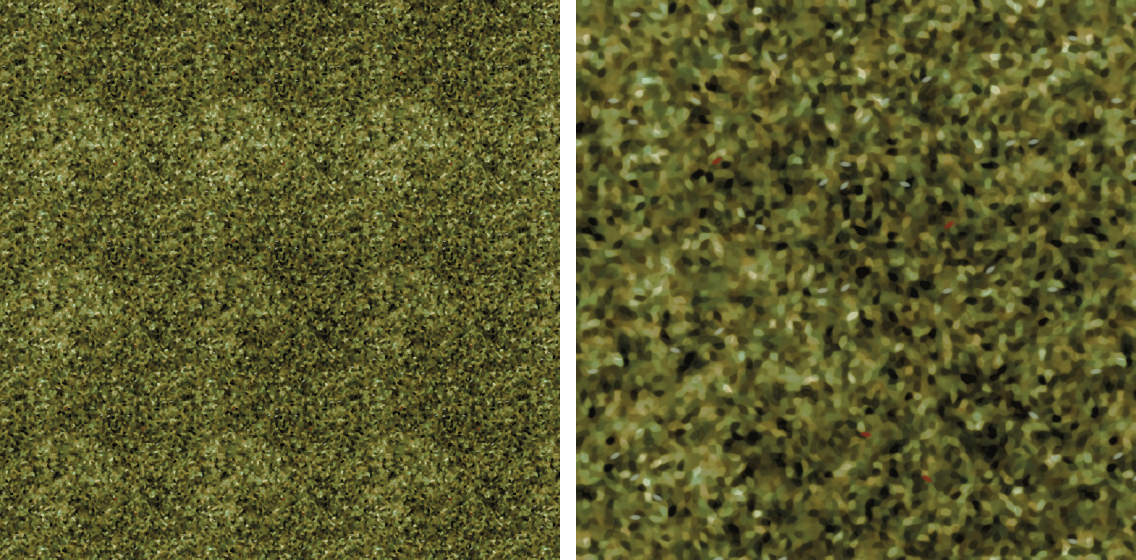
Left, the full canvas; right, a detail of the centre.
Give the GLSL for this texture, as a WebGL 1 fragment shader.

```glsl
precision highp float;
// Mossy turf: a repeating mat of fine olive blades under broad, uneven shading.

uniform vec2 u_resolution;

// Layout
const float REPEATS = 3.34;       // tiles across and down
const float FINE_CELLS = 64.0;    // blades per tile side
const float TUFT_CELLS = 36.0;
const float CLUMP_CELLS = 13.0;
const float PATCH_CELLS = 5.0;
const float FLECK_CELLS = 24.0;
const vec2 BLADE_SIZE = vec2(0.40, 0.23);   // spread along and across, in cells
const vec2 FLECK_SIZE = vec2(0.30, 0.14);

// Strength of each layer, in units of tone
const float FINE_GAIN = 0.92;
const float TUFT_GAIN = 0.42;
const float CLUMP_GAIN = 0.20;
const float PATCH_GAIN = 0.12;
const float LANDMARK_GAIN = 0.65;
const float SHADE_GAIN = 0.50;
const float TONE_BIAS = 0.03;
const float HUE_GAIN = 0.065;
const float PALE_SHARE = 0.06;
const float RED_SHARE = 0.005;

// Colours from shadow to straw
const vec3 GAP = vec3(0.05, 0.05, 0.04);
const vec3 SHADOW = vec3(0.15, 0.15, 0.09);
const vec3 DEEP_MOSS = vec3(0.25, 0.24, 0.12);
const vec3 MOSS = vec3(0.34, 0.34, 0.15);
const vec3 OLIVE = vec3(0.42, 0.42, 0.18);
const vec3 LIME = vec3(0.52, 0.53, 0.24);
const vec3 STRAW = vec3(0.55, 0.57, 0.35);
const vec3 TIP = vec3(0.76, 0.77, 0.60);
const vec3 PALE_FLECK = vec3(0.62, 0.67, 0.57);
const vec3 RED_FLECK = vec3(0.52, 0.17, 0.10);

vec4 hash4(vec2 p) {
  vec4 q = fract(p.xyxy * vec4(0.1031, 0.1030, 0.0973, 0.1099));
  q += dot(q, q.wzxy + 33.33);
  return fract((q.xxyz + q.yzzw) * q.zywx);
}

vec2 rotate(vec2 v, float angle) {
  float c = cos(angle), s = sin(angle);
  return vec2(c * v.x + s * v.y, c * v.y - s * v.x);
}

// Cellular blend of randomly turned blades: x is tone (unit spread), y is hue
vec2 blades(vec2 tile, float cells, float seed) {
  vec2 p = tile * cells, base = floor(p), sum = vec2(0.0);
  float power = 0.02;
  for (int j = -1; j <= 1; j++) {
    for (int i = -1; i <= 1; i++) {
      vec2 cell = base + vec2(float(i), float(j));
      vec2 id = mod(cell, cells) + seed;
      vec4 place = hash4(id), look = hash4(id + 71.7);
      vec2 d = rotate(p - cell - 0.2 - 0.6 * place.xy, 3.14159 * place.z);
      d /= BLADE_SIZE;
      float w = exp(-0.5 * dot(d, d));
      float tone = 2.0 * (look.x + look.y + look.z - 1.5);
      sum += w * vec2(tone, look.w - 0.5);
      power += w * w;
    }
  }
  return sum / sqrt(power);
}

// Soft round spot
float blob(vec2 d, vec2 radius) {
  d /= radius;
  return exp(-dot(d, d));
}

// Soft spot that wraps at the tile edges
float tileBlob(vec2 tile, vec2 centre, vec2 radius) {
  return blob(fract(tile - centre + 0.5) - 0.5, radius);
}

// A hollow, a dark streak and a pale patch in each tile
float landmarks(vec2 tile) {
  float tone = 0.7 * tileBlob(tile, vec2(0.33, 0.89), vec2(0.16, 0.12));
  tone -= tileBlob(tile, vec2(0.50, 0.46), vec2(0.10, 0.07));
  return tone - tileBlob(tile, vec2(0.78, 0.14), vec2(0.20, 0.018));
}

// Broad light and dark areas over the whole canvas, y measured downward
float broadShade(vec2 p) {
  float light = 0.65 * blob(p - vec2(0.45, 0.28), vec2(0.75, 0.11));
  light += 0.45 * blob(p - vec2(0.08, 0.56), vec2(0.16, 0.12));
  float dark = 0.70 * blob(p - vec2(0.56, 0.56), vec2(0.24, 0.13));
  dark += 0.55 * blob(p - vec2(1.0, 0.82), vec2(0.28, 0.24));
  dark += 0.50 * blob(p - vec2(0.70, 0.04), vec2(0.35, 0.10));
  dark += 0.35 * blob(p - vec2(0.0, 0.82), vec2(0.20, 0.12));
  return light - dark;
}

vec3 turfColour(float t) {
  vec3 c = mix(GAP, SHADOW, smoothstep(-2.4, -1.6, t));
  c = mix(c, DEEP_MOSS, smoothstep(-1.6, -0.8, t));
  c = mix(c, MOSS, smoothstep(-0.8, -0.1, t));
  c = mix(c, OLIVE, smoothstep(-0.1, 0.55, t));
  c = mix(c, LIME, smoothstep(0.55, 1.2, t));
  c = mix(c, STRAW, smoothstep(1.2, 1.75, t));
  return mix(c, TIP, smoothstep(1.75, 2.8, t));
}

// Scattered pale stalks and a few red specks
vec3 addFlecks(vec3 c, vec2 tile) {
  vec2 p = tile * FLECK_CELLS;
  vec4 h = hash4(floor(p) + 19.3);
  vec2 d = rotate(fract(p) - 0.4 - 0.2 * h.xy, 1.6 * (h.z - 0.5)) / FLECK_SIZE;
  float body = 1.0 - smoothstep(0.4, 1.2, length(d));
  c = mix(c, PALE_FLECK, 0.8 * body * step(1.0 - PALE_SHARE, h.w));
  return mix(c, RED_FLECK, 0.85 * body * step(h.w, RED_SHARE));
}

void main() {
  vec2 p = gl_FragCoord.xy / u_resolution;
  p.y = 1.0 - p.y;
  vec2 tile = fract(p * REPEATS);

  // Layers of growth, from single blades to patches
  vec2 fine = blades(tile, FINE_CELLS, 3.0);
  vec2 tuft = blades(tile, TUFT_CELLS, 131.0);
  float tone = TONE_BIAS + FINE_GAIN * fine.x + TUFT_GAIN * tuft.x;
  tone += CLUMP_GAIN * blades(tile, CLUMP_CELLS, 257.0).x;
  tone += PATCH_GAIN * blades(tile, PATCH_CELLS, 389.0).x;
  tone += LANDMARK_GAIN * landmarks(tile) + SHADE_GAIN * broadShade(p);

  // Drift between brown and cool green
  vec3 colour = turfColour(tone);
  colour *= 1.0 + HUE_GAIN * (fine.y + tuft.y) * vec3(1.6, -0.6, -2.0);
  gl_FragColor = vec4(addFlecks(colour, tile), 1.0);
}
```
